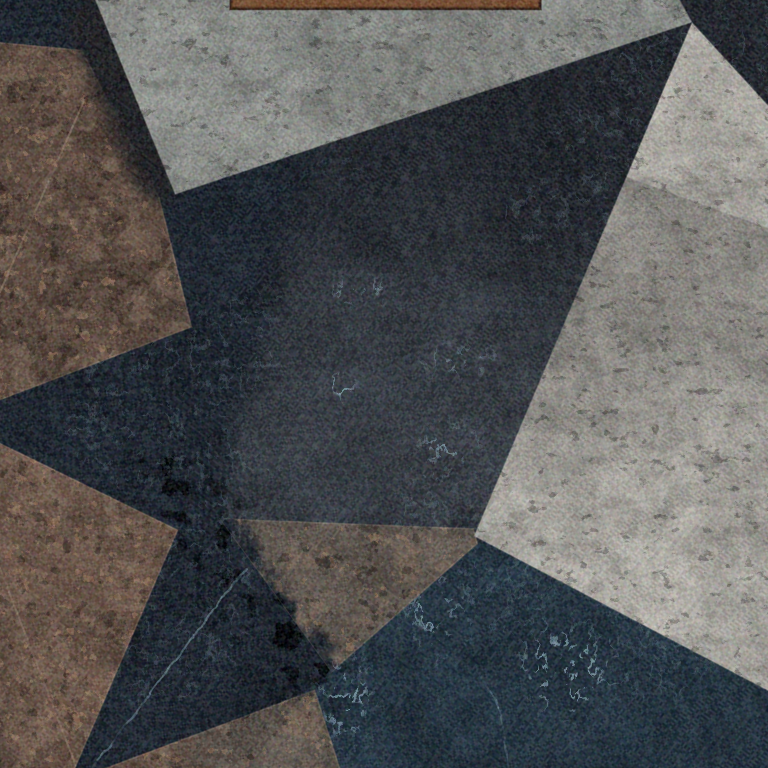
A WebGL 1 fragment shader for this texture:

```glsl
precision highp float;
uniform vec2 u_resolution;

float hash(vec2 p) {
  return fract(sin(dot(p, vec2(127.1, 311.7))) * 43758.5453);
}

float noise(vec2 p) {
  vec2 i = floor(p), f = fract(p);
  f = f * f * (3.0 - 2.0 * f);
  return mix(mix(hash(i), hash(i + vec2(1, 0)), f.x),
             mix(hash(i + vec2(0, 1)), hash(i + vec2(1, 1)), f.x), f.y);
}

float fbm(vec2 p) {
  float sum = 0.0, amp = 0.5;
  for (int i = 0; i < 5; i++) {
    sum += amp * noise(p);
    p = mat2(1.6, 1.2, -1.2, 1.6) * p + 7.3;
    amp *= 0.5;
  }
  return sum;
}

// Signed distance to a line, positive on its left
float edge(vec2 p, vec2 a, vec2 b) {
  vec2 d = normalize(b - a);
  return d.x * (p.y - a.y) - d.y * (p.x - a.x);
}

// Convex tile with counter-clockwise corners, positive inside
float tile(vec2 p, vec2 a, vec2 b, vec2 c, vec2 d) {
  return min(min(edge(p, a, b), edge(p, b, c)), min(edge(p, c, d), edge(p, d, a)));
}

float segment(vec2 p, vec2 a, vec2 b) {
  vec2 d = b - a;
  return length(p - a - d * clamp(dot(p - a, d) / dot(d, d), 0.0, 1.0));
}

float cover(float d) {
  float w = max(0.0015, 0.7 / u_resolution.y);
  return smoothstep(-w, w, d);
}

// Thin line that fades in and out along its length
float scratch(vec2 p, vec2 a, vec2 b) {
  return (1.0 - smoothstep(0.0004, 0.0022, segment(p, a, b))) * (0.35 + 0.65 * smoothstep(0.3, 0.6, noise(p * 45.0)));
}

// Thin broken threads of mineral gathered around a point
float flecks(vec2 p, vec2 center, vec2 size) {
  vec2 q = (p - center) / size;
  float thread = 1.0 - abs(2.0 * fbm(p * vec2(75, 60) + 3.0) - 1.0);
  return exp(-dot(q, q)) * smoothstep(0.86, 0.98, thread) * smoothstep(0.35, 0.6, noise(p * 110.0));
}

void main() {
  vec2 p = gl_FragCoord.xy / u_resolution;
  float cloud = fbm(p * 7.0), mottle = fbm(p * 28.0 + 4.0), fine = fbm(p * 90.0);
  vec2 rough = p + 0.006 * (vec2(fine, mottle) - 0.5);

  // Dark stone: blue at the left, grey in the middle, teal below
  vec3 grey = mix(vec3(0.215, 0.235, 0.262), vec3(0.14, 0.155, 0.18),
                  smoothstep(0.42, 0.8, p.y + 0.4 * (cloud - 0.5)));
  float bend = 0.285 + 0.28 * max(p.y - 0.4, 0.0) + 0.04 * (cloud - 0.5);
  float centre = smoothstep(-0.025, 0.04, p.x - bend) * smoothstep(0.27, 0.34, p.y);
  vec3 col = mix(vec3(0.125, 0.152, 0.187), grey, centre);
  float teal = edge(p, vec2(0.41, 0.11), vec2(0.622, 0.292));
  col = mix(col, vec3(0.15, 0.205, 0.25), cover(-teal) * step(p.y, 0.31));
  col *= 0.8 + 0.44 * mottle;
  float pits = exp(-pow(segment(p, vec2(0.22, 0.38), vec2(0.40, 0.14)) / 0.055, 2.0));
  col *= 1.0 - 0.65 * pits * smoothstep(0.52, 0.64, fbm(p * 55.0 + 12.0));

  // Pale flecks and veins on the dark stone
  float pale = flecks(p, vec2(0.735, 0.125), vec2(0.04, 0.04)) * 1.6
    + flecks(p, vec2(0.45, 0.09), vec2(0.03, 0.045)) * 1.3
    + flecks(p, vec2(0.56, 0.2), vec2(0.03, 0.04)) * 0.8
    + flecks(p, vec2(0.445, 0.497), vec2(0.014)) * 1.6
    + flecks(p, vec2(0.47, 0.62), vec2(0.035, 0.015))
    + flecks(p, vec2(0.60, 0.53), vec2(0.05, 0.02)) * 0.6
    + flecks(p, vec2(0.585, 0.42), vec2(0.035, 0.025)) * 0.8
    + 0.2 * flecks(p, p, vec2(1)) * smoothstep(0.48, 0.62, cloud);
  pale += 0.5 * scratch(rough, vec2(0.32, 0.26), vec2(0.12, 0.0));
  pale += 0.4 * scratch(rough, vec2(0.62, 0.13), vec2(0.65, 0.08));
  pale += 0.3 * scratch(rough, vec2(0.65, 0.08), vec2(0.663, 0.0));
  col = mix(col, vec3(0.50, 0.60, 0.65), clamp(pale, 0.0, 0.8));

  // Brown marble tiles
  float upper = tile(p, vec2(-0.1, 0.441), vec2(0.25, 0.574), vec2(0.208, 0.742), vec2(-0.1, 1.33));
  upper = min(upper, edge(p, vec2(0.107, 0.935), vec2(0.0, 0.945)));
  float lower = tile(p, vec2(-0.1), vec2(0.055, -0.1), vec2(0.232, 0.31), vec2(-0.1, 0.472));
  float middle = tile(p, vec2(0.432, 0.125), vec2(0.622, 0.292), vec2(0.617, 0.312), vec2(0.286, 0.325));
  float bottom = tile(p, vec2(0.1, -0.1), vec2(0.475, -0.1), vec2(0.41, 0.102), vec2(-0.13, -0.1));
  float brownDist = max(max(upper, lower), max(middle, bottom));
  vec3 brown = mix(vec3(0.35, 0.287, 0.25), vec3(0.36, 0.33, 0.305), smoothstep(0.2, 0.3, p.x));
  brown = mix(brown, vec3(0.41, 0.335, 0.29), 0.8 * cover(lower));
  brown *= 0.74 + 0.54 * mottle;
  float blotch = smoothstep(0.56, 0.66, fbm(p * vec2(34, 42) + 19.0));
  brown = mix(brown, vec3(0.50, 0.425, 0.365), 0.5 * blotch);
  brown = mix(brown, vec3(0.60, 0.48, 0.38), 0.5 * smoothstep(0.64, 0.72, fine));
  brown *= 1.0 - 0.25 * smoothstep(0.6, 0.7, fbm(p * 70.0 + 41.0));
  float crack = scratch(p, vec2(0.11, 0.87), vec2(0.0, 0.62))
    + scratch(p, vec2(0.0, 0.26), vec2(0.10, 0.0)) + 0.4 * scratch(p, vec2(0.36, 0.22), vec2(0.6, 0.3));
  brown = mix(brown, vec3(0.55, 0.48, 0.42), 0.6 * min(crack, 1.0));
  brown += 0.08 * (1.0 - smoothstep(0.0, 0.003, brownDist));
  float worn = edge(p, vec2(0.286, 0.325), vec2(0.432, 0.125)) + 0.09 * (mottle - 0.5);
  float wear = mix(1.0, smoothstep(-0.005, 0.022, worn), cover(middle));
  col = mix(col, brown, cover(brownDist) * wear);

  // Soft shadow along the upper brown tile
  float shade = segment(p, vec2(0.12, 0.97), vec2(0.205, 0.77));
  col = mix(col, vec3(0.14, 0.14, 0.15), 0.85 * (1.0 - smoothstep(0.015, 0.05, shade)));

  // Pale stone tiles with faint seams and small pits
  float top = tile(p, vec2(0.228, 0.747), vec2(0.901, 0.971), vec2(0.86, 1.046), vec2(0.1035, 1.05));
  float right = tile(p, vec2(0.617, 0.302), vec2(1.1, 0.048), vec2(1.1, 0.754), vec2(0.901, 0.971));
  float band = cover(edge(p, vec2(1.0, 0.703), vec2(0.82, 0.768)));
  vec3 warm = mix(vec3(0.655, 0.645, 0.62), vec3(0.545, 0.535, 0.515), band * smoothstep(0.25, 0.65, p.y));
  vec3 cool = vec3(0.525, 0.535, 0.52) + 0.02 * cover(edge(p, vec2(0.415, 0.82), vec2(0.38, 0.95)));
  vec3 stone = mix(cool, warm, cover(right)) * (0.77 + 0.2 * cloud + 0.28 * mottle);
  stone *= 1.0 - 0.1 * smoothstep(0.5, 0.72, fbm(p * vec2(40, 55) + 31.0));
  stone *= 1.0 - 0.24 * smoothstep(0.62, 0.74, fbm(p * vec2(75, 110) + 53.0));
  stone *= 1.0 - 0.05 * scratch(p, vec2(0.77, 0.47), vec2(1.0, 0.36));
  col = mix(col, stone, cover(max(top, right)));

  // Wooden strip at the top
  float strip = min(0.203 - abs(p.x - 0.502), p.y - 0.987);
  col = mix(col, mix(vec3(0.16, 0.10, 0.07), vec3(0.46, 0.31, 0.21), smoothstep(0.0, 0.006, strip)), cover(strip));

  // Film grain on a turned grid
  vec2 g = mat2(0.8, 0.6, -0.6, 0.8) * p;
  col += 0.13 * (noise(g * 390.0) - 0.5);
  col += 0.06 * (vec3(noise(g * 310.0), noise(g * 330.0 + 9.0), noise(g * 350.0 + 5.0)) - 0.5);
  gl_FragColor = vec4(clamp(col, 0.0, 1.0), 1.0);
}
```
